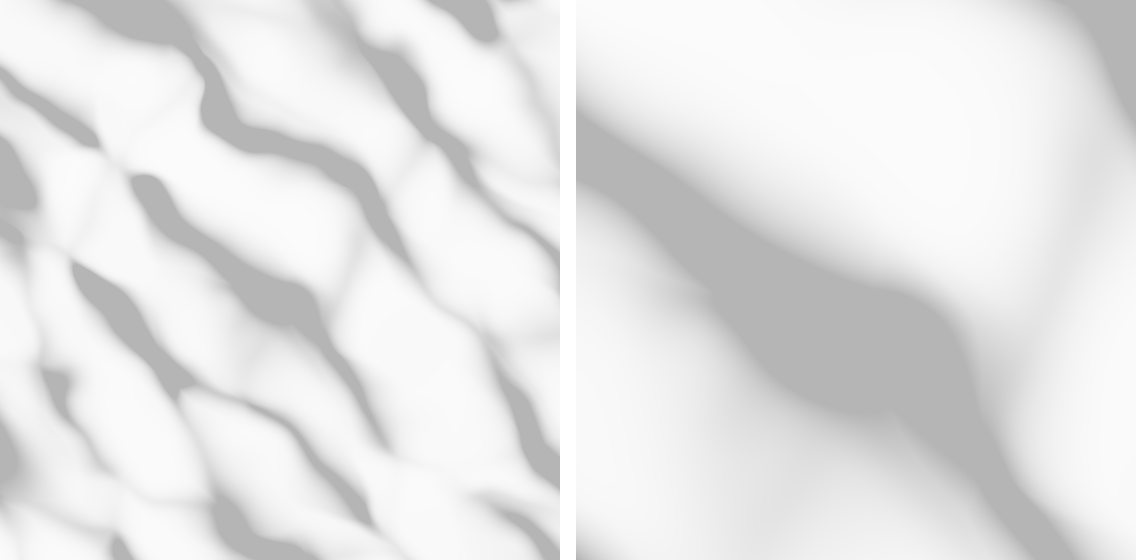
Left: the whole. Right: its middle third, enlarged.
A three.js fragment shader for this texture:

```glsl
// White marble crossed by soft grey veins that run down to the right.
// Veins are the borders of stretched, warped Voronoi cells; borders lying
// along the grain are broad and flat grey, those across it thin and faint.
varying vec2 vUv;

const vec3 WHITE = vec3(0.984);
const vec3 GREY = vec3(0.708);
const vec2 GRAIN = vec2(0.68, -0.733);     // direction of the veins
const vec2 CELL_COUNT = vec2(2.6, 5.8);    // cells along and across the grain

float hash(vec2 p) {
  return fract(sin(dot(p, vec2(127.1, 311.7))) * 43758.545);
}

vec2 hash2(vec2 p) {
  return vec2(hash(p), hash(p + vec2(37.3, 17.9)));
}

float noise(vec2 p) {
  vec2 i = floor(p);
  vec2 f = fract(p);
  f = f * f * f * (f * (f * 6.0 - 15.0) + 10.0);
  float low = mix(hash(i), hash(i + vec2(1.0, 0.0)), f.x);
  float high = mix(hash(i + vec2(0.0, 1.0)), hash(i + vec2(1.0, 1.0)), f.x);
  return mix(low, high, f.y);
}

vec2 noise2(vec2 p) {
  return vec2(noise(p), noise(p + vec2(51.7, 23.1))) - 0.5;
}

// Broad bends plus a finer wobble
vec2 warp(vec2 p) {
  return p + 0.075 * noise2(p * 5.5) + 0.022 * noise2(p * 15.0 + 9.0);
}

// Turns the plane so that x follows the grain
vec2 alongGrain(vec2 p) {
  return vec2(dot(p, GRAIN), dot(p, vec2(-GRAIN.y, GRAIN.x)));
}

// x: gap between the two nearest distances, zero on a border
// y: 1 where the border runs along x, 0 where it runs across
vec2 cellBorder(vec2 p, float jitter) {
  vec2 home = floor(p);
  float nearest = 9.0;
  float second = 9.0;
  float total = 0.0;
  vec2 mean = vec2(0.0);
  vec2 meanSquare = vec2(0.0);

  for (int y = -2; y <= 2; y++) {
    for (int x = -2; x <= 2; x++) {
      vec2 cell = home + vec2(float(x), float(y));
      vec2 toSeed = cell + 0.5 + jitter * (hash2(cell) - 0.5) - p;
      float d = length(toSeed);
      second = min(second, max(nearest, d));
      nearest = min(nearest, d);

      // The spread of the close seeds reveals the border direction
      float weight = exp(-9.0 * d);
      total += weight;
      mean += weight * toSeed;
      meanSquare += weight * toSeed * toSeed;
    }
  }
  mean /= total;
  vec2 spread = max(meanSquare / total - mean * mean, vec2(0.0)) + 0.0001;
  return vec2(second - nearest, spread.y / (spread.x + spread.y));
}

// 1 inside the flat core, fading out over the halo; a negative core is faint
float veinProfile(float d, float core, float halo) {
  float rounded = sqrt(d * d + 0.00003);
  return exp(-max(rounded - core, 0.0) / halo);
}

void main() {
  vec2 p = alongGrain(warp(vUv));
  vec2 border = cellBorder(p * CELL_COUNT + vec2(4.0, 11.0), 0.85);

  // Vein width and softness drift across the slab
  float along = smoothstep(0.1, 0.7, border.y);
  float swell = noise(vUv * 5.0 + 31.0) - 0.5;
  float core = mix(-0.026, 0.010, along) + 0.042 * swell;
  float halo = mix(0.009, 0.024, noise(vUv * 7.0 + 73.0));
  float vein = veinProfile(0.1 * border.x, core, halo);

  // Pale clouding in the white body
  float cloud = 0.05 * smoothstep(0.5, 0.95, noise(p * vec2(4.0, 9.0) + 19.0));
  gl_FragColor = vec4(mix(WHITE, GREY, max(vein, cloud)), 1.0);
}
```
